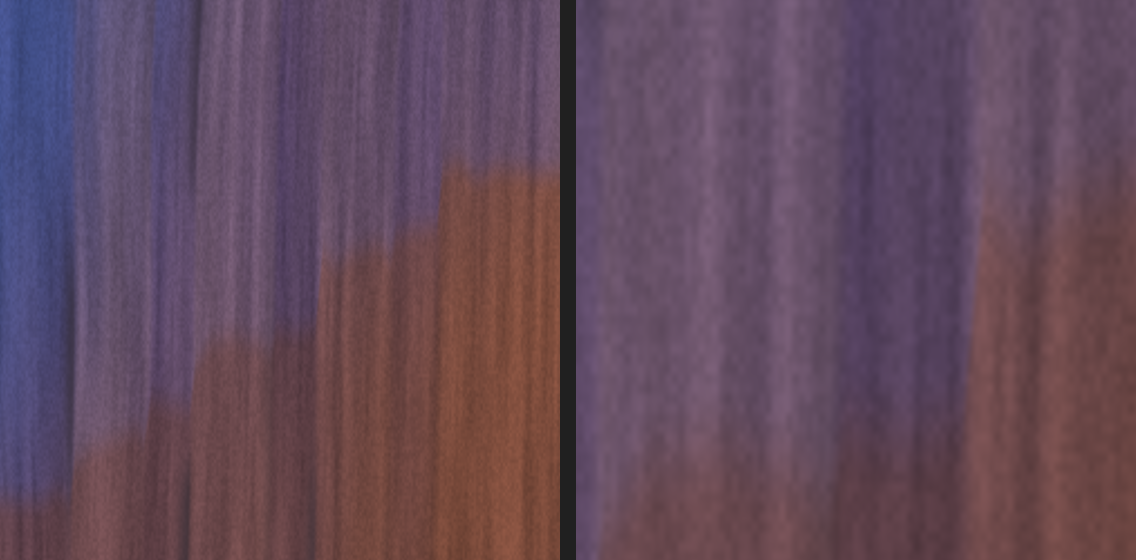
Left, the full canvas; right, a detail of the centre.
Reproduce this texture procedurally as a WebGL 1 fragment shader.

```glsl
precision highp float;
// Stained wood: soft vertical planks, cool blue at upper left to orange at lower right.
// Planks are blended in a loop, each with its own tone and stain line;
// stretched noise adds the streaks and fine noise adds the speckle.
uniform vec2 u_resolution;

#define PLANKS 9.0
#define EDGE_BLUR 0.007
#define LEAN 0.022
#define STAIN_BLUR 0.04
#define STREAK_GAIN 0.20
#define GRAIN_GAIN 0.12
#define SPECKLE_GAIN 0.11
#define SEAM_DARKNESS 0.6

const vec3 BLUE = vec3(0.25, 0.30, 0.52);
const vec3 PLUM = vec3(0.325, 0.255, 0.395);
const vec3 MAUVE = vec3(0.43, 0.34, 0.43);
const vec3 BROWN = vec3(0.36, 0.24, 0.265);
const vec3 ROSE = vec3(0.425, 0.285, 0.295);
const vec3 ORANGE = vec3(0.495, 0.30, 0.235);
const vec3 SEAM = vec3(0.21, 0.18, 0.21);

float hash(vec2 p) {
  vec3 q = fract(vec3(p.xyx) * 0.1031);
  q += dot(q, q.yzx + 33.33);
  return fract((q.x + q.y) * q.z);
}

float noise(vec2 p) {
  vec2 i = floor(p);
  vec2 f = fract(p);
  f = f * f * (3.0 - 2.0 * f);
  float low = mix(hash(i), hash(i + vec2(1.0, 0.0)), f.x);
  float high = mix(hash(i + vec2(0.0, 1.0)), hash(i + vec2(1.0, 1.0)), f.x);
  return mix(low, high, f.y);
}

// Lightness (x) and stain line height (y) of plank k.
vec2 plank(float k) {
  float odd = mod(k, 2.0);
  float lightness = 0.15 + 0.5 * odd + 0.3 * hash(vec2(k, 3.7));
  float stain = 0.10 + 0.86 * k / PLANKS + 0.16 * (hash(vec2(k, 8.1)) - 0.5);
  return vec2(lightness, stain);
}

void main() {
  vec2 uv = gl_FragCoord.xy / u_resolution;
  float sway = 0.012 * (noise(vec2(uv.x * 5.0, uv.y * 2.5)) - 0.5);
  float x = uv.x + LEAN * (0.7 - uv.y) * smoothstep(0.0, 0.3, uv.x) + sway;

  // Planks from left to right; odd ones are lighter and wider.
  vec2 props = plank(0.0);
  float seam = 0.0;
  for (int n = 1; n < 8; n++) {
    float k = float(n);
    float odd = mod(k, 2.0);
    float jitter = 0.2 * (hash(vec2(k, 5.3)) - 0.5);
    float edge = (k + 0.42 - 0.22 * odd + jitter) / PLANKS;
    float d = x - edge;
    props = mix(props, plank(k), smoothstep(-EDGE_BLUR, EDGE_BLUR, d));
    float strength = smoothstep(0.4, 0.8, noise(vec2(k * 7.3, uv.y * 2.6)));
    float reach = (d + 0.004) / (d < -0.004 ? 0.014 : 0.005);
    seam += strength * exp(-reach * reach) * (0.4 + 0.6 * odd);
  }

  // Streaks of several widths, long in the vertical direction.
  float broad = noise(vec2(x * 24.0, uv.y * 1.3 + 4.0)) - 0.5;
  float medium = noise(vec2(x * 62.0 + 9.0, uv.y * 2.2)) - 0.5;
  float grain = noise(vec2(x * 150.0, uv.y * 7.0)) - 0.5;
  float speckle = noise(uv * vec2(250.0, 170.0)) - 0.5;
  speckle += 0.5 * (noise(uv * vec2(130.0, 85.0) + 31.0) - 0.5);

  float tone = clamp(props.x + 0.55 * broad + 0.3 * medium, 0.0, 1.0);

  // Cool stain above each plank's line, warm wood below it.
  vec3 cool = mix(PLUM, MAUVE, tone);
  float blueness = 1.0 - smoothstep(0.0, 0.55, uv.x + 0.35 * (1.0 - uv.y));
  cool = mix(cool, BLUE, blueness * (1.15 - 0.6 * tone));
  vec3 warm = mix(BROWN, ROSE, tone);
  float orangeness = smoothstep(0.6, 1.1, uv.x + 0.28 * (0.6 - uv.y) + 0.12 * tone);
  warm = mix(warm, ORANGE, orangeness);
  float ragged = 0.07 * (noise(vec2(x * 28.0, 2.0)) - 0.5);
  float height = uv.y + ragged;
  float coolness = smoothstep(props.y - STAIN_BLUR, props.y + STAIN_BLUR, height);
  float fade = smoothstep(props.y - 0.3, props.y + 0.3, height);
  vec3 color = mix(warm, cool, 0.7 * coolness + 0.3 * fade);

  // Grain, speckle and dark seams.
  color *= 1.0 + STREAK_GAIN * medium + GRAIN_GAIN * grain + SPECKLE_GAIN * speckle;
  color = mix(color, SEAM, SEAM_DARKNESS * clamp(seam, 0.0, 1.0));
  gl_FragColor = vec4(color, 1.0);
}
```
